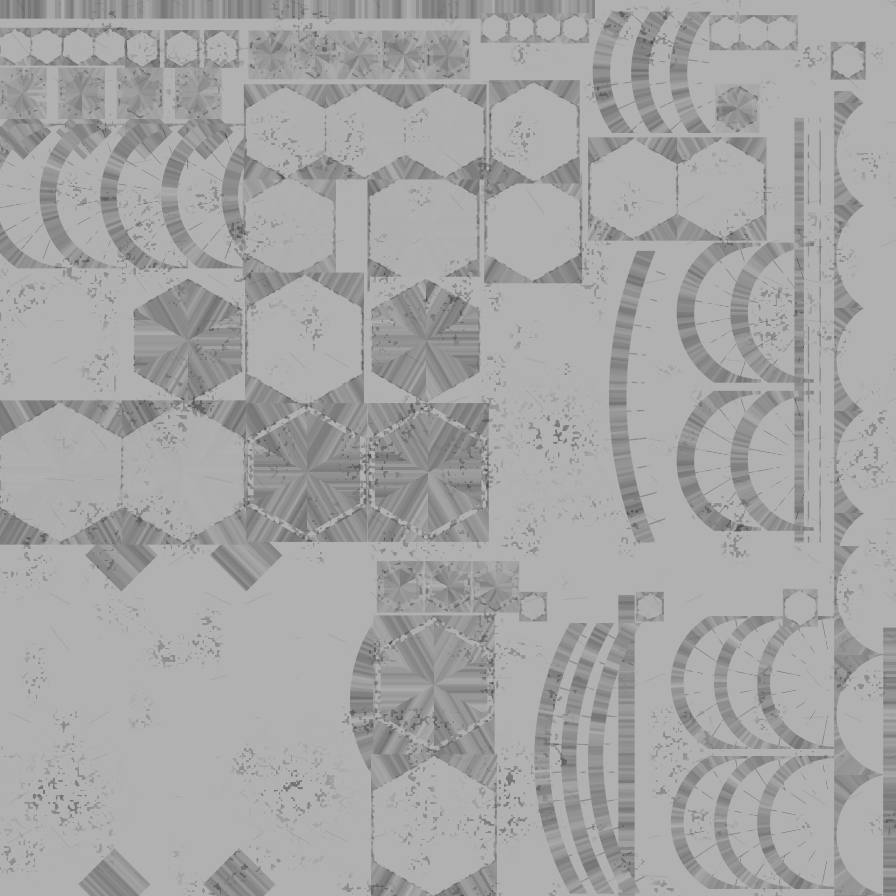
This texture map is drawn by a WebGL 2 fragment shader. Its source:

```glsl
#version 300 es
precision highp float;
// Grey trim sheet: rows of hexagon tiles, curved paving bands and plain slabs.
// Gutters carry streaks along the normal of the nearest edge; plain areas
// carry sparse specks and scratches. The canvas is 768 units wide.
uniform vec2 u_resolution;
out vec4 fragColor;

const float BASE = .694;
vec2 p;       // position in canvas units
float px;     // one pixel in canvas units
float shade;  // grey level painted so far

float hash(vec2 v) {
  vec3 q = fract(v.xyx * vec3(.1031, .103, .0973));
  q += dot(q, q.yzx + 33.33);
  return fract((q.x + q.y) * q.z);
}
float noise(vec2 v) {
  vec2 i = floor(v), f = smoothstep(0., 1., v - i), e = vec2(1, 0);
  return mix(mix(hash(i), hash(i + e), f.x),
             mix(hash(i + e.yx), hash(i + e.xx), f.x), f.y);
}
float cover(float d) { return clamp(.5 - d / px, 0., 1.); }
float boxDist(vec2 q, vec2 halfSize) {
  vec2 d = abs(q) - halfSize;
  return max(d.x, d.y);
}
float steps(float t, float seed) {
  float i = floor(t), f = smoothstep(.3, .7, t - i);
  return mix(hash(vec2(i, seed)), hash(vec2(i + 1., seed)), f);
}
float streak(float t, float seed) {
  t += 500.;
  return .7 - .11 * steps(t / 2.6, seed) - .1 * steps(t / 8., seed + 3.) - .07 * steps(t / 21., seed + 5.);
}
void paint(float value, float amount) { shade = mix(shade, value, amount); }

// Rectangle with level streaks
void strip(float x, float y, float halfW, float halfH) {
  paint(streak(p.y, x), cover(boxDist(p - vec2(x, y), vec2(halfW, halfH))));
}
// Diamond gaps with diagonal streaks
void diamonds(float x, float y, float pitch, float n, float size) {
  float i = clamp(round((p.x - x) / pitch), 0., n - 1.);
  vec2 q = p - vec2(x + i * pitch, y);
  paint(streak((q.x + q.y) * .7, y + i), cover((abs(q.x) + abs(q.y) - size) * .7));
}
// Bands bulging left, with radial streaks and broken paving joints
void arcs(float x, float y, float pitch, float n, float r, float width, float halfH) {
  for (float i = 0.; i < n; i++) {
    vec2 q = p - vec2(x + i * pitch + r, y);
    float d = length(q) - r, t = atan(q.y, -q.x) * r;
    float clip = cover(abs(q.y) - halfH) * step(q.x, 0.);
    float joint = cover(abs(fract(t / 26.) - .5) * 26. - .6) * cover(max(d + width, -d - pitch));
    shade -= .15 * clip * joint * smoothstep(.3, .6, noise(p / 4.));
    paint(streak(t, x + i), clip * cover(max(d, -d - width)));
  }
}
// Hexagons of apothem r in box frames; inner and outer set streak strength
void hexes(float x, float y, float pitch, float n, float r, float inner, float outer) {
  float i = clamp(round((p.x - x) / pitch), 0., n - 1.);
  vec2 q = p - vec2(x + i * pitch, y);
  float sector = round(atan(q.y, q.x) / 1.0472), a = sector * 1.0472;
  vec2 normal = vec2(cos(a), sin(a));
  float d = dot(q, normal) - r, inside = cover(d);
  float s = streak(dot(q, vec2(-normal.y, normal.x)), mod(sector + 6., 6.) + x + 7. * i);
  paint(mix(BASE, s, outer), cover(boxDist(q, vec2(r + 2., r * 1.17 + 1.))) * (1. - inside));
  paint(mix(BASE, s, inner), inside);
  // Pale worn rim and thin dark outline
  float grain = smoothstep(.45, .75, noise(p / 2.5));
  paint(BASE - .15 * grain, inner * outer * cover(abs(d + 2.) - 2.3));
  shade -= .13 * grain * cover(abs(d) - .8);
}
float patchAt(float x, float y) {
  vec2 q = p - vec2(x, y);
  return exp(-dot(q, q) / 800.);
}
// Specks in patches, plus one short scratch per cell
float wear() {
  float patches = smoothstep(.58, .85, noise(p / 30.)) * .6
    + patchAt(58., 84.) + patchAt(255., 92.) + patchAt(475., 394.) + patchAt(438., 92.);
  float speck = smoothstep(.72, .86, noise(p / 2.1) * .7 + noise(p / 6.) * .45) * min(patches, 1.);
  vec2 cell = floor(p / 34.), q = p - (cell + .5) * 34.;
  float a = hash(cell + 9.) * 1.6 - 1.;
  q *= mat2(cos(a), sin(a), -sin(a), cos(a));
  float scratch = cover(boxDist(q, vec2(13. * hash(cell), .4))) * step(.55, hash(cell + 4.));
  return .24 * speck + .05 * scratch;
}

void main() {
  p = gl_FragCoord.xy / u_resolution * 768.;
  px = 768. / u_resolution.y;
  shade = BASE;

  // Straight gutters and rails
  paint(streak(p.x, 1.), cover(max(752. - p.y, p.x - 510.)));
  strip(685., 485., 4., 182.);
  strip(537., 129., 7., 129.);
  strip(763., 115., 6., 115.);
  float rails = cover(boxDist(vec2(abs(p.x - 698.) - 5., p.y - 485.), vec2(.6, 182)));
  shade -= .16 * rails * smoothstep(.25, .6, noise(p / 5.));

  // Scalloped right border
  float pitch = p.y > 300. ? 88. : 103.;
  vec2 lobe = vec2(p.x - 770., mod(p.y - (p.y > 300. ? 328. : 1.), pitch) - .5 * pitch);
  float gutter = max(53. - length(lobe), boxDist(p - vec2(736, 345), vec2(21, 345)));
  paint(streak(atan(lobe.y, -lobe.x) * 53., pitch), cover(gutter));

  // Curved paving
  diamonds(20., 655., 52., 4., 24.);
  arcs(-18., 600., 52., 5., 75., 14., 62.);
  arcs(508., 706., 33., 3., 90., 15., 52.);
  arcs(522., 428., 30., 1., 340., 15., 125.);
  arcs(458., 118., 23., 3., 235., 13., 116.);
  arcs(300., 168., 30., 1., 120., 20., 70.);
  for (float i = 0.; i < 2.; i++) {
    arcs(580., 500. - 127. * i, 46., 2., 72., 15., 60.);
    arcs(575., 183. - 120. * i, 37., 3., 66., 11., 57.);
    diamonds(104. - 6. * i, 292. - 282. * i, 107., 2., 31.);
  }

  // Large hexagons
  hexes(248., 573., 1., 1., 38., .05, .6);
  hexes(363., 573., 1., 1., 46., .05, 1.);
  hexes(457., 573., 1., 1., 40., 0., 1.);
  hexes(245., 655., 68., 3., 34., .04, 1.);
  hexes(458., 655., 1., 1., 37., 0., 1.);
  hexes(543., 606., 75., 2., 37., 0., 1.);
  hexes(261., 476., 1., 1., 49., 0., 1.);
  hexes(161., 476., 204., 2., 46., 1., 0.);
  hexes(52., 363., 105., 2., 52., .08, 1.);
  hexes(263., 363., 104., 2., 50., 1., 1.);
  hexes(372., 60., 1., 1., 52., 0., 1.);
  hexes(372., 181., 1., 1., 50., .9, 1.);

  // Small hexagons
  hexes(343., 265., 41., 3., 18., .9, .6);
  hexes(13., 728., 27., 4., 13., 0., 1.);
  hexes(122., 726., 34., 3., 13., 0., 1.);
  hexes(20., 688., 50., 4., 18., .8, .5);
  hexes(232., 721., 38., 5., 17., .9, .5);
  hexes(424., 744., 23., 4., 10., 0., .8);
  hexes(622., 740., 24., 3., 12., 0., .9);
  hexes(632., 675., 1., 1., 17., 1., .3);
  hexes(727., 716., 1., 1., 13., 0., 1.);
  hexes(457., 248., 100., 2., 10., .1, .9);
  hexes(686., 247., 1., 1., 13., 0., .7);

  fragColor = vec4(vec3(clamp(shade - wear(), .3, .72)), 1);
}
```
